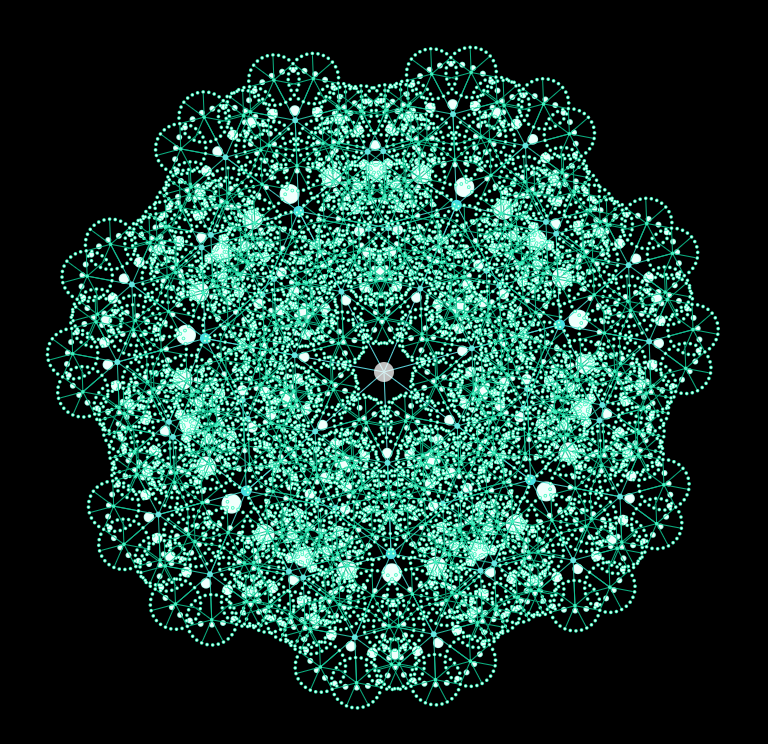
Reproduce this pattern procedurally as a Shadertoy shader.

```glsl
// A sevenfold branching mandala of glowing mint beads on black.
// Each hub has 7 spokes and a ring of 28 beads; every spoke tip holds a hub
// of half the size, turned by half a turn. Four sizes are layered in order.

const float TURN = 6.2831853;
const float TILT = -1.532;

// Direction of spoke k; odd levels are turned by half a turn
vec2 spokeDir(int k, int level) {
    float a = TILT + TURN * (float(k) / 7.0 + 0.5 * float(level));
    return vec2(cos(a), sin(a));
}

float spokeLength(int level) {
    return 0.2446 * exp2(-float(level));
}

// Fold the plane into one of n equal sectors centred on the x axis
vec2 foldSector(float radius, float angle, float n) {
    float a = (fract(angle * n / TURN + 0.5) - 0.5) * TURN / n;
    return radius * vec2(cos(a), sin(a));
}

// Distances to the spokes (x), ring beads (y) and centre disc (z) of a hub
vec3 hubDistance(vec2 q, int level) {
    float len = spokeLength(level);
    float bead = 0.0008 + 0.0126 * exp2(-float(level));
    float radius = length(q);
    float angle = atan(q.y, q.x + 1e-7) - TILT - 0.5 * TURN * float(level);
    vec2 spoke = foldSector(radius, angle, 7.0);
    vec2 ring = foldSector(radius, angle, 28.0);
    float line = length(spoke - vec2(clamp(spoke.x, 0.0, len), 0.0));
    return vec3(line - 0.0007, length(ring - vec2(1.107 * len, 0.0)) - bead, radius - bead);
}

// True when a hub and all its descendants are too far away to show
bool outOfReach(vec2 q, int level) {
    return length(q) > 2.0 * spokeLength(level) + 0.004;
}

vec3 coverage(vec3 d, float pixel) {
    return clamp(0.5 - d / pixel, 0.0, 1.0);
}

void mainImage(out vec4 fragColor, in vec2 fragCoord) {
    float pixel = 1.0 / iResolution.y;
    vec2 p = (fragCoord - 0.5 * iResolution.xy) * pixel;

    // Nearest feature of each size, pruning distant branches
    vec3 large = hubDistance(p, 0);
    vec3 medium = vec3(1.0), small = vec3(1.0), tiny = vec3(1.0);
    for (int i = 0; i < 7; i++) {
        vec2 a = p - spokeLength(0) * spokeDir(i, 0);
        if (outOfReach(a, 1)) continue;
        medium = min(medium, hubDistance(a, 1));
        for (int j = 0; j < 7; j++) {
            vec2 b = a - spokeLength(1) * spokeDir(j, 1);
            if (outOfReach(b, 2)) continue;
            small = min(small, hubDistance(b, 2));
            for (int k = 0; k < 7; k++) {
                vec2 c = b - spokeLength(2) * spokeDir(k, 2);
                if (outOfReach(c, 3)) continue;
                tiny = min(tiny, hubDistance(c, 3));
            }
        }
    }

    // Paint from large white discs to fine green beads
    vec3 color = vec3(0.0);
    for (int level = 0; level < 4; level++) {
        vec3 d = level == 0 ? large : level == 1 ? medium : level == 2 ? small : tiny;
        vec3 cover = coverage(d, pixel);
        float fine = float(level) / 3.0;
        vec3 beadColor = mix(vec3(0.97, 1.0, 1.0), vec3(0.25, 0.95, 0.75), fine * fine);
        vec3 lineColor = mix(vec3(0.4, 0.92, 0.95), vec3(0.05, 0.76, 0.56), fine);
        vec3 hubColor = level == 0 ? vec3(1.0) : mix(vec3(0.2, 0.85, 0.88), beadColor, fine * fine);

        // Beads keep a pale heart inside a mint rim
        float heart = smoothstep(0.0, -0.0022, d.y);
        beadColor = mix(beadColor * vec3(0.75, 1.0, 0.96), vec3(0.94, 1.0, 0.99), heart);
        color = mix(color, beadColor, cover.y);
        color = mix(color, lineColor, cover.x * 0.9);
        color = mix(color, hubColor, cover.z * (level == 0 ? 0.75 : 1.0));
    }
    fragColor = vec4(color, 1.0);
}
```
